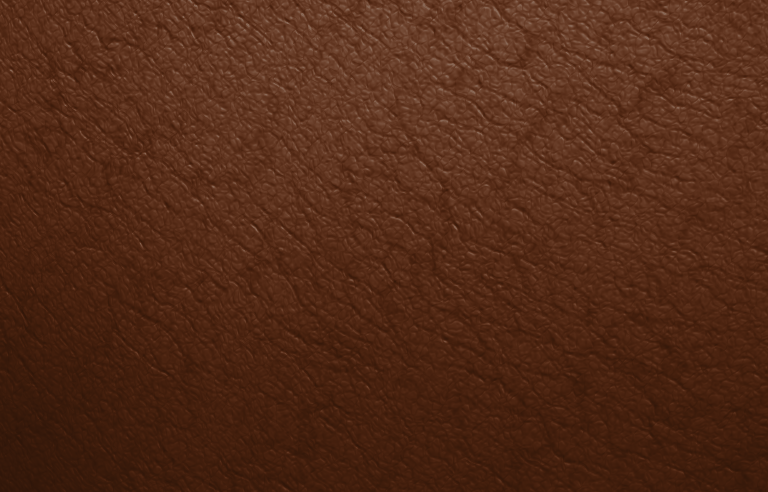
Write a Shadertoy shader that draws this texture.

```glsl
// Brown leather under a soft light from above: long diagonal creases,
// smaller wrinkles and a pebbled grain form one height field, built from
// cell borders and noise, whose slope and depth set the tone of the brown.

const vec2 LIGHT_DIR = vec2(0.35, 0.94);
const float LIGHT_STEP = 0.0023;
const float MEAN_HEIGHT = 1.23;

float hash(vec2 p) {
    return fract(sin(dot(p, vec2(127.1, 311.7))) * 43758.5453);
}

vec2 hash2(vec2 p) {
    return vec2(hash(p), hash(p + vec2(37.2, 17.9)));
}

float noise(vec2 p) {
    vec2 cell = floor(p);
    vec2 f = fract(p);
    f = f * f * (3.0 - 2.0 * f);
    float low = mix(hash(cell), hash(cell + vec2(1.0, 0.0)), f.x);
    float high = mix(hash(cell + vec2(0.0, 1.0)), hash(cell + 1.0), f.x);
    return mix(low, high, f.y);
}

vec2 noise2(vec2 p) {
    return vec2(noise(p), noise(p + vec2(51.3, 84.7))) - 0.5;
}

// Raised cells: 0 in the grooves between them, 1 on their tops
float cells(vec2 p, float grooveWidth) {
    vec2 cell = floor(p);
    float nearest = 9.0;
    float second = 9.0;
    for (int y = -1; y <= 1; y++) {
        for (int x = -1; x <= 1; x++) {
            vec2 id = cell + vec2(x, y);
            float d = length(id + 0.1 + 0.8 * hash2(id) - p);
            second = min(second, max(nearest, d));
            nearest = min(nearest, d);
        }
    }
    return smoothstep(0.0, grooveWidth, second - nearest);
}

// Coordinates along and across the creases, steep at left, flatter at right
vec2 creaseFlow(vec2 p) {
    float along = p.x - 0.75 * p.y;
    float across = p.y + 1.15 * p.x - 0.25 * p.x * p.x;
    return vec2(along, across);
}

float leatherHeight(vec2 p) {
    vec2 warped = p + 0.022 * noise2(p * 7.0) + 0.012 * noise2(p * 32.0);
    vec2 flow = creaseFlow(warped);
    vec2 tilted = flow + vec2(0.0, 0.20 * flow.x);
    vec2 rough = flow + 0.012 * noise2(p * 85.0);

    // Creases fade in and out along their length
    float fade = 0.55 + 0.45 * smoothstep(0.25, 0.65, noise(p * 6.0 + 9.0));
    float crease = mix(1.0, cells(flow * vec2(4.0, 15.0), 0.20), fade);
    float crossing = mix(1.0, cells(tilted * vec2(5.0, 14.0) + 7.1, 0.17), fade);
    float wrinkle = cells(flow * vec2(18.0, 33.0) + 5.3, 0.32);
    float pebble = cells(rough * vec2(50.0, 58.0) + 2.7, 0.50);
    float pores = 0.28 * noise(p * 120.0) + 0.34 * noise(p.yx * 185.0 + 4.0);
    return 0.42 * crease + 0.28 * crossing + 0.26 * wrinkle
         + 0.30 * pebble + pores;
}

// Broad pool of light at the top, falling off to the lower left
float lightPool(vec2 uv) {
    float d = length((uv - vec2(0.55, 1.0)) * vec2(0.72, 0.95));
    float pool = mix(0.78, 0.11, smoothstep(-0.03, 1.08, d));
    float leftShade = smoothstep(0.28, 0.0, uv.x) * (1.0 - 0.7 * uv.y);
    return pool - 0.19 * leftShade;
}

// Brown ramp from deep shade (0) to dull highlight (1)
vec3 leatherColor(float tone) {
    float t = clamp(tone, 0.0, 1.3);
    vec3 shade = vec3(0.22, 0.10, 0.04);
    vec3 linearGain = vec3(0.24, 0.09, 0.03);
    vec3 squareGain = vec3(0.0, 0.11, 0.15);
    vec3 color = shade + linearGain * t + squareGain * t * t;
    return color * (1.0 + 0.9 * clamp(tone, -0.7, 0.0));
}

void mainImage(out vec4 fragColor, in vec2 fragCoord) {
    vec2 uv = fragCoord / iResolution.xy;
    vec2 p = fragCoord / iResolution.y;

    // Relief towards and away from the light
    vec2 lightOffset = LIGHT_DIR * LIGHT_STEP;
    float farHeight = leatherHeight(p - lightOffset);
    float nearHeight = leatherHeight(p + lightOffset);
    float slope = farHeight - nearHeight;
    float depth = 0.5 * (farHeight + nearHeight) - MEAN_HEIGHT;
    float glint = max(slope, 0.0);

    // Tone: pool of light, shaded relief, glints and slight mottling
    float pool = lightPool(uv);
    float relief = 0.37 * slope + 0.38 * depth + 0.60 * glint * glint;
    float mottle = 0.06 * (noise(p * 4.0 + 3.0) - 0.5);
    float tone = pool + mottle + relief * (0.42 + 1.0 * pool);

    fragColor = vec4(leatherColor(tone), 1.0);
}
```
